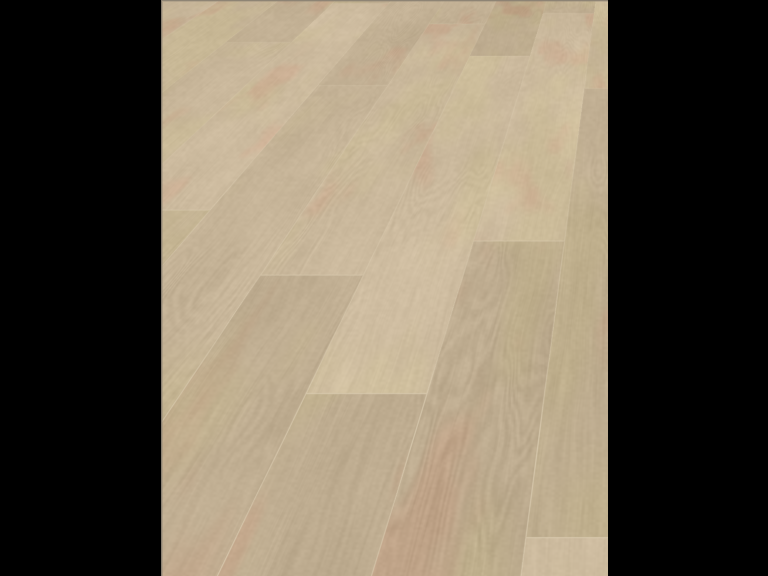
This texture is drawn by a WebGL 1 fragment shader. Its source:

```glsl
precision highp float;
// Pale oak plank floor receding in perspective, framed by black side bars.

uniform vec2 u_resolution;

// Layout, in canvas heights measured from the canvas centre
const vec2 PANEL_X = vec2(-0.387, 0.389);
const vec2 VANISHING = vec2(0.4306, 0.984);
const float FIRST_SEAM = 0.13;      // slope of the seam that starts row 0
const float ROW_DENSITY = 5.81;     // plank rows per unit of slope
const float ROW_SKEW = 0.088;       // widens rows towards the left
const float PLANK_LENGTH = 1.158;
const float SEAM_WIDTH = 0.0011;
const float FRAME_WIDTH = 0.0022;

// Rows -1..6: position of a plank end, and tone contrast across it
const vec4 END_A = vec4(0.817, 1.283, 0.992, 1.204);
const vec4 END_B = vec4(1.831, 1.364, 2.077, 1.600);
const vec4 CONTRAST_A = vec4(-0.5, 0.7, 1.0, 0.45);
const vec4 CONTRAST_B = vec4(-0.25, 0.75, -0.3, 0.25);

const vec3 OAK = vec3(0.772, 0.702, 0.592);
const vec3 OAK_BLUSH = vec3(0.775, 0.640, 0.535);
const vec3 OAK_YELLOW = vec3(0.775, 0.715, 0.570);
const vec3 SEAM_COLOR = vec3(0.865, 0.810, 0.705);
const vec3 FRAME_COLOR = vec3(0.55, 0.51, 0.45);
const float TONE_STEP = 0.032;
const float GRAIN_DEPTH = 0.050;
const float RING_DEPTH = 0.016;

float hash(vec2 p) {
  vec3 q = fract(vec3(p.xyx) * 0.1031);
  q += dot(q, q.yzx + 33.33);
  return fract((q.x + q.y) * q.z);
}

float noise(vec2 p) {
  vec2 i = floor(p);
  vec2 f = fract(p);
  f = f * f * (3.0 - 2.0 * f);
  return mix(mix(hash(i), hash(i + vec2(1.0, 0.0)), f.x),
             mix(hash(i + vec2(0.0, 1.0)), hash(i + vec2(1.0)), f.x), f.y);
}

float fbm(vec2 p) {
  return 0.55 * noise(p) + 0.3 * noise(p * 2.1 + 7.3) + 0.15 * noise(p * 4.3 + 2.9);
}

// Value belonging to one of eight repeating rows
float rowValue(vec4 a, vec4 b, float row) {
  float slot = mod(row + 1.0, 8.0);
  vec4 index = vec4(0.0, 1.0, 2.0, 3.0);
  return dot(a, step(abs(index - slot), vec4(0.5)))
       + dot(b, step(abs(index + 4.0 - slot), vec4(0.5)));
}

vec3 oakGrain(vec2 wood, vec2 seed, float nearness) {
  vec2 w = wood + seed;
  float wobble = fbm(w * vec2(2.0, 3.0));

  // Broad patches, with pink and yellow tints
  vec3 color = mix(OAK, OAK_YELLOW, 0.7 * smoothstep(0.45, 0.75, fbm(w * vec2(1.3, 4.0) + 11.0)));
  color = mix(color, OAK_BLUSH, 0.6 * smoothstep(0.58, 0.80, fbm(w * vec2(1.8, 5.0) + 31.0)));
  color += 0.07 * (fbm(w * vec2(1.5, 5.0) + 53.0) - 0.5);

  // Fine fibres along the plank
  vec2 fibre = vec2(w.x * 34.0 + wobble * 9.0, w.y * 12.0);
  float grain = 0.6 * noise(fibre) + 0.4 * noise(fibre * vec2(2.1, 2.5) + 17.0) - 0.5;
  color += GRAIN_DEPTH * grain * mix(0.4, 1.0, nearness);

  // Curved growth rings in a few places
  float ringMask = smoothstep(0.50, 0.70, noise(w * vec2(1.6, 4.0) + 71.0));
  color += RING_DEPTH * ringMask * sin(wobble * 95.0 + w.x * 14.0) * mix(0.4, 1.0, nearness);
  return color;
}

vec3 plankFloor(vec2 p, float pixel) {
  // Project the canvas onto plank rows (x) and lengths (y)
  float depth = VANISHING.y - p.y;
  float slope = (VANISHING.x - p.x) / depth - FIRST_SEAM;
  vec2 wood = vec2(ROW_DENSITY * slope / (1.0 + ROW_SKEW * slope), PLANK_LENGTH / depth);
  float row = floor(wood.x);
  float along = wood.y - rowValue(END_A, END_B, row);
  float plank = floor(along);
  float nearness = smoothstep(0.5, 1.25, depth);

  vec2 id = vec2(row + 20.0, plank + 9.0);
  vec2 seed = 40.0 * vec2(hash(id), hash(id + 57.0));
  vec3 color = oakGrain(wood, seed, nearness);

  // Alternate lighter and darker planks
  float side = 1.0 - 2.0 * mod(plank, 2.0);
  color += TONE_STEP * side * rowValue(CONTRAST_A, CONTRAST_B, row);
  color += 0.014 * (hash(id + 13.0) - 0.5);
  color += 0.022 * (noise(p * vec2(170.0, 230.0) + 90.0) - 0.5);

  // Pale joints between rows and at plank ends
  float across = fract(wood.x);
  float sideGap = min(across, 1.0 - across) * depth / ROW_DENSITY;
  float onward = fract(along);
  float endGap = min(onward, 1.0 - onward) * depth * depth / PLANK_LENGTH;
  float worn = 0.4 + 0.6 * noise(vec2(row * 9.0 + 40.0, wood.y * 14.0));
  float sideLine = 1.0 - smoothstep(SEAM_WIDTH - pixel * 0.5, SEAM_WIDTH + pixel * 0.5, sideGap);
  float endLine = 1.0 - smoothstep(SEAM_WIDTH - pixel * 0.5, SEAM_WIDTH + pixel * 0.5, endGap);
  float joint = max(sideLine * worn * mix(0.2, 0.75, nearness), endLine * mix(0.15, 0.6, nearness));
  return mix(color, SEAM_COLOR, joint);
}

void main() {
  float pixel = 1.0 / u_resolution.y;
  vec2 p = (gl_FragCoord.xy - 0.5 * u_resolution) * pixel;

  // Four samples per pixel smooth the plank edges
  vec3 color = vec3(0.0);
  for (int i = 0; i < 4; i++) {
    float n = float(i);
    vec2 offset = vec2(mod(n, 2.0), floor(n * 0.5)) * 0.5 - 0.25;
    color += 0.25 * plankFloor(p + offset * pixel, pixel);
  }

  // Thin frame at the left and top, then the black bars
  float edge = min(p.x - PANEL_X.x, 0.5 - p.y);
  color = mix(FRAME_COLOR, color, smoothstep(FRAME_WIDTH - pixel, FRAME_WIDTH + pixel, edge));
  float inside = min(p.x - PANEL_X.x, PANEL_X.y - p.x);
  gl_FragColor = vec4(color * smoothstep(-0.5 * pixel, 0.5 * pixel, inside), 1.0);
}
```
